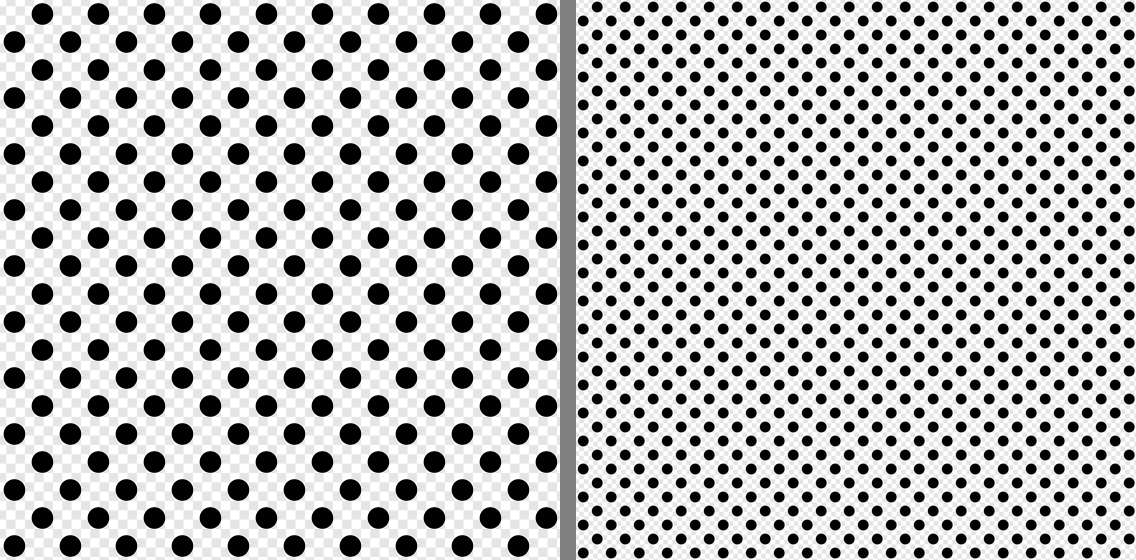
Left, the tile; right, the same tile 2 across and 2 down.
Reproduce this pattern procedurally as a WebGL 1 fragment shader.

```glsl
precision highp float;
// Black polka dots in staggered rows over a fine white and pale grey checkerboard.
// Dots are the nearest point of two interleaved square lattices; the checkerboard
// is the product of two smoothed square waves. Whole repeat counts make it tile.

uniform vec2 u_resolution;

const float DOT_REPEATS = 10.0;              // lattice cells across and down
const vec2 DOT_CENTER = vec2(0.258, 0.25);   // first dot, in lattice cells
const float DOT_RADIUS = 0.193;              // in lattice cells
const float HALO_WIDTH = 0.010;              // thin pale rim, in lattice cells
const float CHECKER_SQUARES = 60.0;          // even, so that it wraps
const vec2 CHECKER_SHIFT = vec2(0.33);       // in squares, from the top left

const vec3 DOT_COLOR = vec3(0.0);
const vec3 LIGHT_SQUARE = vec3(1.0);
const vec3 DARK_SQUARE = vec3(0.898);

// Smoothed square wave: +1 on even unit intervals, -1 on odd ones.
vec2 squareWave(vec2 x, vec2 pixel) {
  vec2 edgeDistance = abs(2.0 * fract(0.5 * x - 0.25) - 1.0) - 0.5;
  return clamp(2.0 * edgeDistance / pixel, -1.0, 1.0);
}

// Distance to the nearest point of a unit lattice through the given center.
float latticeDistance(vec2 p, vec2 center) {
  return length(fract(p - center + 0.5) - 0.5);
}

// Coverage of a disc with an edge one pixel wide.
float disc(float dist, float radius, float pixel) {
  return clamp((radius - dist) / pixel + 0.5, 0.0, 1.0);
}

void main() {
  vec2 uv = gl_FragCoord.xy / u_resolution;

  // Checkerboard, counted from the top left corner
  vec2 squares = vec2(uv.x, 1.0 - uv.y) * CHECKER_SQUARES + CHECKER_SHIFT;
  vec2 wave = squareWave(squares, CHECKER_SQUARES / u_resolution);
  vec3 color = mix(DARK_SQUARE, LIGHT_SQUARE, 0.5 + 0.5 * wave.x * wave.y);

  // Staggered dots with their pale rim
  vec2 cell = uv * DOT_REPEATS;
  float pixel = DOT_REPEATS / min(u_resolution.x, u_resolution.y);
  float dist = min(latticeDistance(cell, DOT_CENTER),
                   latticeDistance(cell, DOT_CENTER + 0.5));
  color = mix(color, LIGHT_SQUARE, disc(dist, DOT_RADIUS + HALO_WIDTH, pixel));
  color = mix(color, DOT_COLOR, disc(dist, DOT_RADIUS, pixel));

  gl_FragColor = vec4(color, 1.0);
}
```
